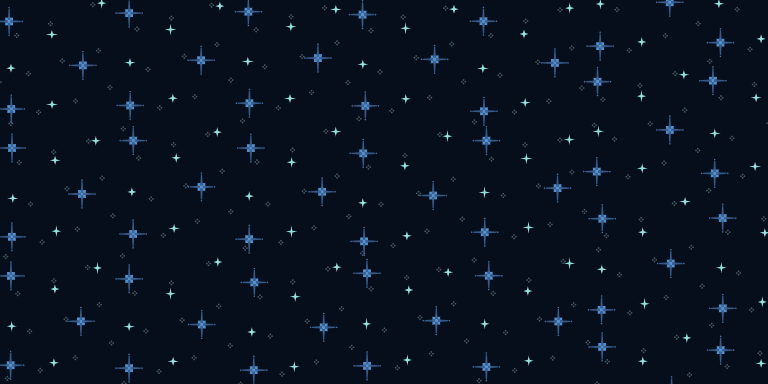
This pattern is drawn by a WebGL 2 fragment shader. Its source:

```glsl
#version 300 es
precision highp float;
// Night sky of pixel-style blue cross stars, cyan sparkles and faint specks.
// One motif repeats on a wobbling tile lattice whose columns slip vertically;
// each star is found by rounding to its nearest tile and drawn as a distance.

#define PITCH vec2(0.305, 0.339)
#define START vec2(0.039, 0.044)
#define COLUMN_SLIP 0.54
#define TILE_WOBBLE 0.07
#define STAR_WOBBLE 0.03
#define BLOCK 0.0070
#define ARM_REACH vec2(0.0305, 0.0325)
#define SPARKLE_RADIUS 0.0122
#define SPECK_RADIUS 0.0045

uniform vec2 u_resolution;
out vec4 fragColor;

const float PI = 3.14159265;
const vec3 SKY = vec3(0.027, 0.056, 0.104);
const vec3 STAR_BLUE = vec3(0.23, 0.38, 0.58);
const vec3 STAR_LIGHT = vec3(0.33, 0.57, 0.81);
const vec3 SPARKLE_CYAN = vec3(0.58, 0.89, 0.88);
const vec3 SPECK_GREY = vec3(0.27, 0.35, 0.39);

float hash(vec2 p) {
    return fract(sin(dot(p, vec2(127.1, 311.7))) * 43758.5453);
}

vec2 hashOffset(vec2 p) {
    return vec2(hash(p), hash(p + 31.7)) - 0.5;
}

// Edge smoothing over one screen pixel.
float cover(float d) {
    return clamp(0.5 - d * u_resolution.y, 0.0, 1.0);
}

// Vector from the nearest copy of a motif site (in tile units) to p.
vec2 fromNearest(vec2 p, vec2 site) {
    vec2 t = (p - START) / PITCH - site;
    float column = round(t.x);
    t.y -= COLUMN_SLIP * step(0.5, hash(vec2(column, 7.0)));
    vec2 tile = vec2(column, round(t.y));
    vec2 wobble = TILE_WOBBLE * hashOffset(tile)
                + STAR_WOBBLE * hashOffset(tile + 5.3 * site);
    return (t - tile - wobble) * PITCH;
}

// Thin arm along x that narrows outwards.
float armDistance(vec2 q, float reach) {
    q = abs(q);
    float halfWidth = BLOCK * mix(0.48, 0.22, clamp(q.x / reach, 0.0, 1.0));
    return max(q.y - halfWidth, q.x - reach);
}

// Cross star: tapered arms, detached tips and a checkered core.
vec3 drawCrossStar(vec3 color, vec2 q) {
    float arms = min(armDistance(q, ARM_REACH.x), armDistance(q.yx, ARM_REACH.y));
    color = mix(color, STAR_BLUE, 0.9 * cover(arms));

    vec2 a = abs(q);
    float tips = min(length(a - vec2(ARM_REACH.x + 0.0035, 0.0)),
                     length(a - vec2(0.0, ARM_REACH.y + 0.0035)));
    color = mix(color, STAR_LIGHT, 0.8 * cover(tips - 0.0018));

    float core = max(a.x, a.y) - 1.45 * BLOCK;
    vec2 wave = cos(PI * q / BLOCK);
    float checker = smoothstep(-0.25, 0.25, wave.x * wave.y);
    return mix(color, mix(STAR_BLUE, STAR_LIGHT, checker), cover(core));
}

// Four-pointed sparkle: the union of two slim diamonds.
float sparkleDistance(vec2 q) {
    q = abs(q);
    float slim = min(q.x + 3.6 * q.y, q.y + 3.6 * q.x);
    return (slim - SPARKLE_RADIUS) / 3.2;
}

// Speck: four dots around an empty centre.
float speckDistance(vec2 q) {
    q = abs(q);
    q = q.x > q.y ? q : q.yx;
    return length(q - vec2(SPECK_RADIUS, 0.0)) - 0.0021;
}

void main() {
    // Canvas heights, measured downwards from the top edge.
    vec2 p = vec2(gl_FragCoord.x, u_resolution.y - gl_FragCoord.y) / u_resolution.y;
    vec3 color = SKY;

    // Specks on a slanted lattice.
    for (int i = 0; i < 10; i++) {
        float k = float(i);
        vec2 site = vec2(0.05 + 0.1 * k, fract(0.12 + 0.3 * k));
        color = mix(color, SPECK_GREY, cover(speckDistance(fromNearest(p, site))));
    }

    // Sparkles swing left and right down the tile.
    for (int i = 0; i < 4; i++) {
        float k = float(i);
        vec2 site = vec2(0.36 - 0.37 * sin(0.5 * PI * k), 0.11 + 0.27 * k);
        color = mix(color, SPARKLE_CYAN, cover(sparkleDistance(fromNearest(p, site))));
    }

    // Cross stars zigzag between two columns.
    for (int i = 0; i < 3; i++) {
        vec2 site = vec2(0.6 * float(i % 2), 0.345 * float(i));
        color = drawCrossStar(color, fromNearest(p, site));
    }

    fragColor = vec4(color, 1.0);
}
```
